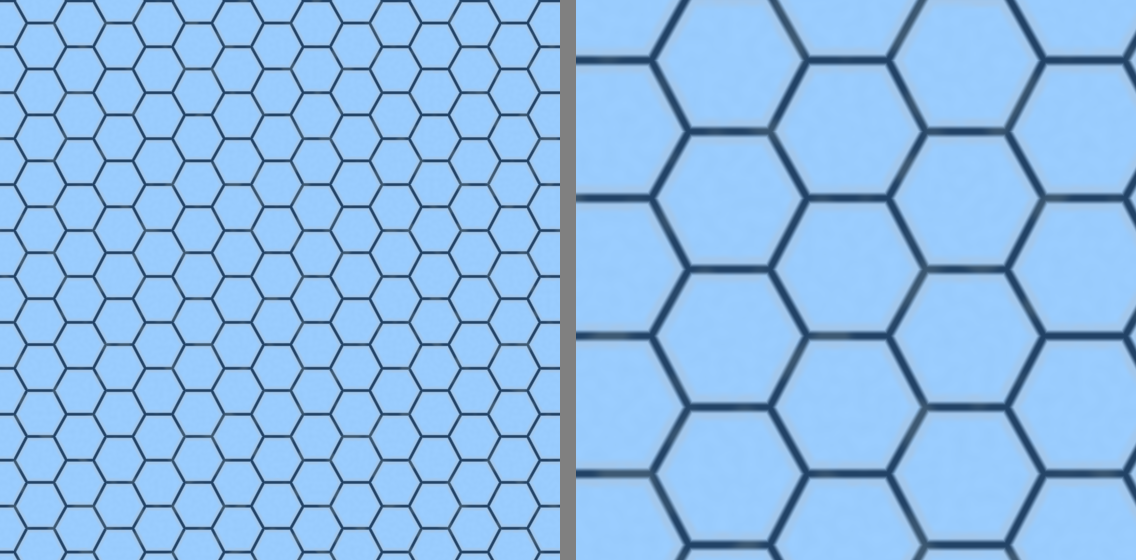
Left, the full canvas; right, a detail of the centre.
Reproduce this pattern procedurally as a Shadertoy shader.

```glsl
// Flat-topped honeycomb: thin dark slate lines on a light sky-blue ground.
// Space is folded into one half cell, whose walls are segment distances;
// soft gradient noise tints the lines and the greyish halo beside them.

// Lattice, in canvas heights
const float COLUMN_STEP = 0.07048;      // between neighbouring columns
const float ROW_STEP = 0.08203;         // between cells in one column
const float STAGGER = 0.0424;           // rise of every second column
const float HALF_EDGE = 0.0241;         // half of a level wall
const vec2 ORIGIN = vec2(0.0017, 0.9985);

// Line profile, in canvas heights
const float LINE_CORE = 0.0008;
const float LINE_RIM = 0.0042;
const float HALO_START = 0.0045;
const float HALO_END = 0.0104;

// Colours and variation
const vec3 FIELD_COLOR = vec3(0.60, 0.80, 0.995);
const vec3 HALO_COLOR = vec3(0.635, 0.78, 0.925);
const vec3 LINE_COLOR = vec3(0.13, 0.26, 0.40);
const vec3 WORN_LINE_COLOR = vec3(0.24, 0.35, 0.45);
const float GRAIN_SCALE = 120.0;
const float WEAR_SCALE = 38.0;
const float HALO_VARIATION = 0.8;
const float FIELD_GRAIN = 0.012;

vec2 randomGradient(vec2 cell) {
    float angle = 6.2832 * fract(sin(dot(cell, vec2(127.1, 311.7))) * 43758.5);
    return vec2(cos(angle), sin(angle));
}

float gradientNoise(vec2 p) {
    vec2 cell = floor(p);
    vec2 f = p - cell;
    vec2 blend = f * f * f * (f * (f * 6.0 - 15.0) + 10.0);
    vec2 right = vec2(1.0, 0.0);
    vec2 up = vec2(0.0, 1.0);
    float bottom = mix(dot(randomGradient(cell), f),
                       dot(randomGradient(cell + right), f - right), blend.x);
    float top = mix(dot(randomGradient(cell + up), f - up),
                    dot(randomGradient(cell + 1.0), f - 1.0), blend.x);
    return mix(bottom, top, blend.y);
}

float segmentDistance(vec2 p, vec2 a, vec2 b) {
    vec2 ab = b - a;
    float along = clamp(dot(p - a, ab) / dot(ab, ab), 0.0, 1.0);
    return length(p - a - ab * along);
}

// Distance to the nearest honeycomb wall
float honeycombDistance(vec2 p) {
    // Mirror across columns, repeat along them
    float low = STAGGER - ROW_STEP;
    p -= ORIGIN;
    p.x = abs(mod(p.x + COLUMN_STEP, 2.0 * COLUMN_STEP) - COLUMN_STEP);
    p.y = mod(p.y - low, ROW_STEP) + low;

    vec2 inner = vec2(HALF_EDGE, 0.0);
    vec2 upper = vec2(COLUMN_STEP - HALF_EDGE, STAGGER);
    vec2 lower = vec2(upper.x, low);

    // Level walls
    float d = segmentDistance(p, vec2(0.0), inner);
    d = min(d, segmentDistance(p, upper, vec2(COLUMN_STEP, STAGGER)));
    d = min(d, segmentDistance(p, lower, vec2(COLUMN_STEP, low)));
    // Slanted walls
    d = min(d, segmentDistance(p, inner, upper));
    return min(d, segmentDistance(p, inner, lower));
}

void mainImage(out vec4 fragColor, in vec2 fragCoord) {
    vec2 p = fragCoord / iResolution.y;
    float pixel = 1.0 / iResolution.y;
    float d = honeycombDistance(p);
    float grain = gradientNoise(p * GRAIN_SCALE);
    float wear = gradientNoise(p * WEAR_SCALE + 17.0);

    // Ground with a mottled halo beside the walls
    vec3 color = FIELD_COLOR + FIELD_GRAIN * grain;
    float halo = 1.0 - smoothstep(HALO_START, HALO_END, d);
    color = mix(color, HALO_COLOR, clamp(halo * (1.0 + HALO_VARIATION * grain), 0.0, 1.0));

    // Soft lines, partly faded to grey
    vec3 lineColor = mix(LINE_COLOR, WORN_LINE_COLOR, smoothstep(0.0, 0.4, wear));
    float rim = max(LINE_RIM, LINE_CORE + pixel);
    float line = 1.0 - smoothstep(LINE_CORE, rim, d);
    fragColor = vec4(mix(color, lineColor, line), 1.0);
}
```
